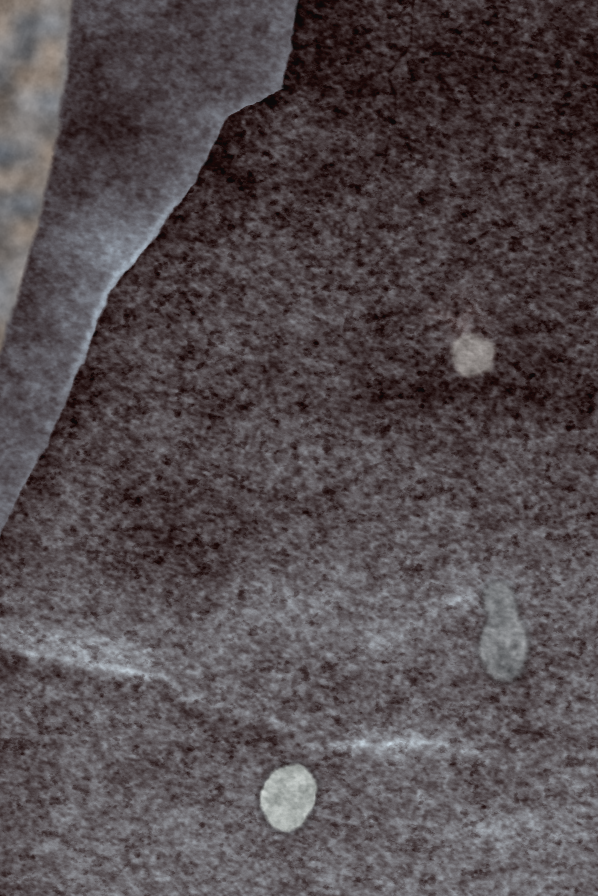
Reproduce this texture procedurally as a Shadertoy shader.

```glsl
float hash(vec2 p) {
    p = fract(p * vec2(0.1031, 0.1173));
    p += dot(p, p.yx + 33.33);
    return fract((p.x + p.y) * p.x * 57.31);
}

float noise(vec2 p) {
    vec2 cell = floor(p), f = fract(p);
    f = f * f * (3.0 - 2.0 * f);
    return mix(mix(hash(cell), hash(cell + vec2(1, 0)), f.x),
               mix(hash(cell + vec2(0, 1)), hash(cell + vec2(1, 1)), f.x), f.y);
}

// Zero-centred layered noise.
float fbm(vec2 p) {
    float sum = 0.0, amp = 0.5;
    for (int i = 0; i < 5; i++) {
        sum += amp * (noise(p) - 0.5);
        p = mat2(1.6, 1.2, -1.2, 1.6) * p + 17.3;
        amp *= 0.55;
    }
    return sum;
}

float glow(vec2 p, vec2 centre, vec2 radius) {
    vec2 d = (p - centre) / radius;
    return exp(-dot(d, d));
}

float segment(vec2 p, vec2 a, vec2 b) {
    vec2 ab = b - a;
    return length(p - a - ab * clamp(dot(p - a, ab) / dot(ab, ab), 0.0, 1.0));
}

// Piecewise linear curve through (key, value) pairs.
float follow(vec2 path[8], float key) {
    float value = path[0].y;
    for (int i = 0; i < 7; i++) {
        vec2 a = path[i], b = path[i + 1];
        value += (b.y - a.y) * clamp((key - a.x) / (b.x - a.x), 0.0, 1.0);
    }
    return value;
}

float ellipse(vec2 p, vec2 centre, vec2 radius, float angle) {
    float c = cos(angle), s = sin(angle);
    vec2 d = mat2(c, -s, s, c) * (p - centre);
    return (length(d / radius) - 1.0) * min(radius.x, radius.y);
}

float cover(float d, float softness) {
    return 1.0 - smoothstep(-softness, softness, d);
}

// Brown shadows turn to cool grey as the stone gets lighter.
vec3 stoneColour(float tone) {
    return max(vec3(tone, 1.18 * tone - 0.09, 1.24 * tone - 0.1), vec3(0.04, 0.03, 0.03));
}

float rockTone(vec2 p, float edge, float broad) {
    float tone = mix(0.405, 0.225, smoothstep(0.12, 0.93, p.y)) + 0.15 * broad;
    tone -= 0.08 * glow(p, vec2(0.54, 0.555), vec2(0.17, 0.035));
    tone -= 0.08 * glow(p, vec2(0.18, 0.39), vec2(0.08, 0.06));
    tone += 0.05 * glow(p, vec2(0.22, 0.64), vec2(0.1, 0.12));
    tone += 0.05 * glow(p, vec2(0.32, 0.31), vec2(0.1, 0.05));
    tone += 0.12 * glow(p, vec2(0.56, 0.075), vec2(0.09, 0.025));
    return tone - 0.11 * exp(-max(edge, 0.0) / 0.02);
}

float slabTone(vec2 p, float edge, float broad) {
    float tone = 0.315 + 0.2 * broad + 0.13 * exp(-abs(edge) / 0.035);
    tone += 0.11 * glow(p, vec2(0.13, 0.735), vec2(0.05, 0.04));
    tone -= 0.07 * glow(p, vec2(0.11, 0.85), vec2(0.06, 0.09));
    tone -= 0.08 * glow(p, vec2(0.03, 0.67), vec2(0.035, 0.06));
    float rim = exp(-pow((edge + 0.004) / 0.004, 2.0));
    return tone + 0.13 * rim * smoothstep(0.52, 0.62, p.y) * (1.0 - smoothstep(0.72, 0.85, p.y));
}

float veinTone(vec2 p, float height, float rough) {
    float fade = 1.0 - smoothstep(0.45, 0.64, p.x);
    float line = exp(-pow(height / 0.005, 2.0)) * max(0.7 + 1.6 * rough, 0.0);
    float band = smoothstep(-0.008, 0.004, height) * cover(height - 0.035, 0.016) * cover(p.x - 0.17, 0.04);
    float rightBand = glow(p, vec2(0.44, 0.162), vec2(0.085, 0.021));
    float arm = exp(-segment(p, vec2(0.417, 0.284), vec2(0.54, 0.342)) / 0.012);
    float shade = glow(vec2(height, 0.0), vec2(-0.02, 0.0), vec2(0.012, 1.0));
    return 0.15 * line * fade + 0.14 * band + 0.11 * rightBand + 0.13 * arm - 0.06 * shade * fade;
}

void mainImage(out vec4 fragColor, in vec2 fragCoord) {
    vec2 p = fragCoord / iResolution.y;
    float soft = 1.0 / iResolution.y;
    float broad = fbm(p * vec2(9.0, 14.0));
    float rough = fbm(p * 55.0 + 4.0);
    mat2 tilt = mat2(0.97, 0.24, -0.24, 0.97);
    float grain = fbm(tilt * p * vec2(110.0, 160.0));
    float dust = noise(tilt * p * vec2(230.0, 300.0) + 11.0) - 0.5;
    vec2 q = p + 0.009 * vec2(rough, fbm(p * 50.0 + 31.0));

    // Paths: slab edge and crack are keyed by height, the vein by x.
    vec2 edgePath[8] = vec2[8](vec2(1.0, 0.332), vec2(0.902, 0.316), vec2(0.870, 0.254), vec2(0.792, 0.215),
        vec2(0.674, 0.124), vec2(0.609, 0.098), vec2(0.52, 0.060), vec2(0.36, -0.02));
    vec2 crackPath[8] = vec2[8](vec2(1.0, 0.463), vec2(0.97, 0.461), vec2(0.945, 0.453), vec2(0.92, 0.436),
        vec2(0.88, 0.441), vec2(0.84, 0.435), vec2(0.81, 0.428), vec2(0.78, 0.415));
    vec2 veinPath[8] = vec2[8](vec2(0.0, 0.277), vec2(0.091, 0.258), vec2(0.182, 0.245), vec2(0.208, 0.221),
        vec2(0.30, 0.199), vec2(0.352, 0.167), vec2(0.495, 0.170), vec2(0.612, 0.134));

    // Main rock face with speckle, pits, veins and a crack.
    float edge = 0.8 * (q.x - follow(edgePath, q.y));
    float tone = rockTone(p, edge, broad) + veinTone(q, q.y - follow(veinPath, q.x), rough);
    float pits = smoothstep(0.08, 0.25, fbm(p * vec2(85.0, 115.0) + 70.0));
    float speckle = 0.32 * grain + 0.14 * dust;
    tone += speckle + 0.10 * rough - 0.10 * pits;
    float crack = abs(q.x - follow(crackPath, q.y));
    tone -= 0.11 * cover(crack - 0.0015, 0.003) * smoothstep(0.77, 0.82, p.y);
    vec3 colour = stoneColour(tone);

    // Cooler slab on the left.
    float slab = slabTone(p, edge, broad) + 0.55 * speckle + 0.15 * rough;
    colour = mix(colour, stoneColour(slab) * vec3(0.97, 1.0, 1.03), cover(edge, 1.5 * soft));

    // Out-of-focus gravel beyond the slab.
    float drop = 1.0 - p.y;
    float border = q.x - (0.08 - 0.05 * drop - 0.4 * drop * drop);
    vec3 gravel = vec3(0.47, 0.46, 0.46) + 0.4 * fbm(p * 34.0 + 9.0);
    gravel += vec3(0.08, 0.01, -0.06) * (noise(p * 35.0 + 50.0) - 0.4);
    colour = mix(colour, gravel, cover(border, 0.004) * smoothstep(0.56, 0.60, p.y));

    // Pale mineral spots and their faint halos.
    float halo = glow(q, vec2(0.522, 0.64), vec2(0.024, 0.035))
               + 0.8 * exp(-segment(q, vec2(0.478, 0.652), vec2(0.52, 0.635)) / 0.006);
    colour += 0.13 * halo * (0.8 + 2.0 * rough);
    float round1 = ellipse(q, vec2(0.528, 0.604), vec2(0.025, 0.023), 0.0);
    float round2 = ellipse(q, vec2(0.322, 0.110), vec2(0.030, 0.037), -0.35);
    float drip = min(ellipse(q, vec2(0.563, 0.280), vec2(0.027, 0.038), 0.0),
                     segment(q, vec2(0.556, 0.334), vec2(0.566, 0.300)) - 0.017);
    colour *= 1.0 - 0.3 * cover(min(round2, drip) - 0.003, 0.006);
    float mottling = 0.3 * rough + 0.6 * speckle;
    colour = mix(colour, vec3(0.56, 0.54, 0.53) + mottling, 0.9 * cover(round1, 0.004));
    colour = mix(colour, vec3(0.51, 0.52, 0.53) + mottling, 0.88 * cover(drip, 0.004));
    colour = mix(colour, vec3(0.66, 0.68, 0.67) + 1.2 * mottling, cover(round2, 0.0025));

    fragColor = vec4(clamp(colour, 0.0, 1.0), 1.0);
}
```
